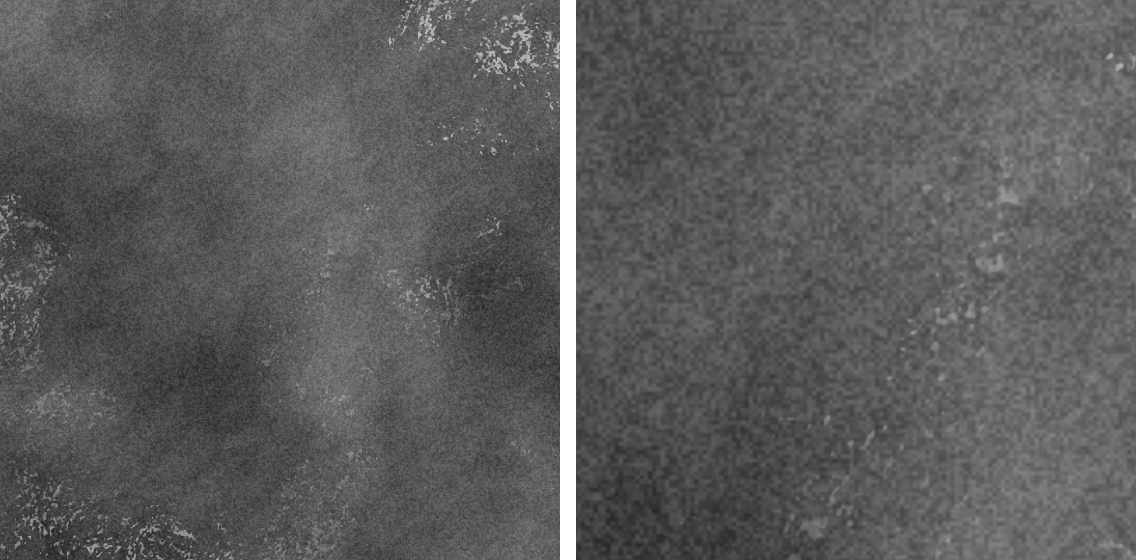
Left: the whole. Right: its middle third, enlarged.
A WebGL 2 fragment shader for this texture:

```glsl
#version 300 es
precision highp float;

#define BASE_TONE 0.325
#define CLOUD_SCALE 3.2
#define CLOUD_CONTRAST 0.38
#define SCUFF_CONTRAST 0.07
#define GRAIN_SCALE 400.0
#define GRAIN_CONTRAST 0.19
#define PATCH_SCALE 3.6
#define FLECK_SCALE vec2(125.0, 210.0)
#define FLECK_ANGLE 0.7
#define FLECK_GAIN 0.34
#define WARP 0.07

uniform vec2 u_resolution;
out vec4 fragColor;

// Integer hash of a lattice cell, 0 to 1
float hash(vec2 cell) {
    uvec2 k = uvec2(ivec2(cell)) * uvec2(1597u, 3571u);
    uint h = (k.x ^ (k.y << 7)) * 747797u + k.y * 28411u;
    h = (h ^ (h >> 15)) * 739397u;
    h = (h ^ (h >> 13)) * 277803u;
    h ^= h >> 16;
    return float(h & 65535u) / 65535.0;
}

float valueNoise(vec2 p) {
    vec2 cell = floor(p);
    vec2 f = fract(p);
    f = f * f * (3.0 - 2.0 * f);
    float low = mix(hash(cell), hash(cell + vec2(1, 0)), f.x);
    float high = mix(hash(cell + vec2(0, 1)), hash(cell + vec2(1, 1)), f.x);
    return mix(low, high, f.y);
}

mat2 rotation(float angle) {
    float c = cos(angle), s = sin(angle);
    return mat2(c, s, -s, c);
}

// Layered noise, each octave turned to hide the lattice
float fbm(vec2 p, int octaves) {
    mat2 turn = rotation(0.65) * 2.03;
    float sum = 0.0, weight = 0.5, total = 0.0;
    for (int i = 0; i < octaves; i++) {
        sum += weight * valueNoise(p);
        total += weight;
        weight *= 0.5;
        p = turn * p + 17.3;
    }
    return sum / total;
}

void main() {
    vec2 uv = gl_FragCoord.xy / min(u_resolution.x, u_resolution.y);

    // Swirled coordinates bend the streaks
    vec2 bend = vec2(fbm(uv * 5.0 + 3.0, 4), fbm(uv * 5.0 + 41.0, 4)) - 0.5;
    vec2 swirled = uv + WARP * 2.0 * bend;
    vec2 along = rotation(-FLECK_ANGLE) * swirled;

    // Soft clouds and faint directional scuffs
    float cloud = fbm(swirled * CLOUD_SCALE + 8.0, 6) - 0.5;
    float scuff = fbm(along * vec2(22.0, 50.0) + 60.0, 4) - 0.5;
    float tone = BASE_TONE + CLOUD_CONTRAST * cloud + SCUFF_CONTRAST * scuff;

    // Fine grain
    float grain = 0.65 * valueNoise(uv * GRAIN_SCALE)
                + 0.35 * valueNoise(rotation(0.5) * uv * GRAIN_SCALE * 0.55 + 90.0) - 0.5;
    tone += GRAIN_CONTRAST * grain;

    // Worn patches with ragged borders
    float wear = fbm(swirled * PATCH_SCALE + 23.0, 5);
    float breakup = fbm(along * vec2(20.0, 34.0) + 5.0, 3) - 0.5;
    float worn = smoothstep(0.44, 0.74, wear + 0.35 * breakup);

    // Pale flecks, denser inside the patches
    float fleckNoise = 0.55 * valueNoise(along * FLECK_SCALE)
                     + 0.45 * valueNoise(uv * 290.0 + 31.0);
    float threshold = mix(0.86, 0.47, worn);
    float fleck = smoothstep(threshold, threshold + 0.24, fleckNoise);
    float brightness = mix(0.35, 1.0, smoothstep(0.35, 0.65, fbm(uv * 4.0 + 70.0, 3)));
    tone += FLECK_GAIN * fleck * brightness * smoothstep(0.0, 0.45, worn);

    fragColor = vec4(vec3(clamp(tone, 0.0, 1.0)), 1.0);
}
```
